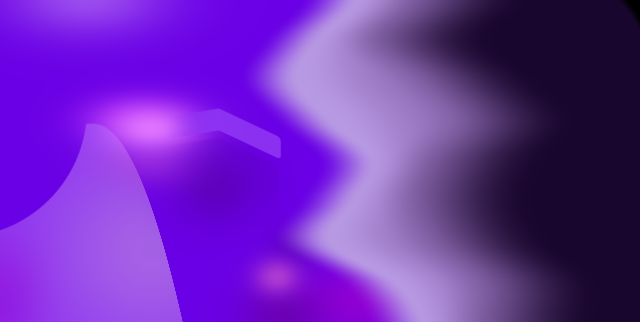
This background is drawn by a Shadertoy shader. Its source:

```glsl
const vec3 VIOLET = vec3(0.415, 0.0, 0.90);
const vec3 ORCHID = vec3(0.63, 0.33, 0.94);
const vec3 PANEL = vec3(0.56, 0.21, 0.95);
const vec3 HAZE = vec3(0.645, 0.38, 0.90);
const vec3 FUCHSIA = vec3(0.70, 0.15, 0.97);
const vec3 PINK = vec3(0.89, 0.47, 1.0);
const vec3 ROSE = vec3(0.72, 0.27, 0.82);
const vec3 MAGENTA = vec3(0.57, 0.0, 0.83);
const vec3 INDIGO = vec3(0.36, 0.0, 0.72);
const vec3 PLUM = vec3(0.40, 0.0, 0.64);
const vec3 LAVENDER = vec3(0.72, 0.60, 0.89);
const vec3 MAUVE = vec3(0.59, 0.45, 0.74);
const vec3 NIGHT = vec3(0.10, 0.025, 0.18);

// Curtain rows from bottom to top: x of the violet edge, x of the dark edge
const int ROWS = 9;
const vec2 CURTAIN[ROWS] = vec2[ROWS](
    vec2(1.23, 1.60), vec2(1.14, 1.60), vec2(0.94, 1.46),
    vec2(1.015, 1.40), vec2(1.075, 1.44), vec2(0.94, 1.53),
    vec2(0.835, 1.42), vec2(0.905, 1.28), vec2(1.025, 1.385));
const float VIOLET_BLUR = 0.095;
const float DARK_BLUR = 0.25;

const vec2 HOLLOW_CENTER = vec2(-0.13, 0.663);
const float HOLLOW_RADIUS = 0.40;
const vec2 BAND_PEAK = vec2(0.68, 0.663);
const float BAND_RIGHT = 0.872;
const float BAND_THICKNESS = 0.068;
const vec2 CORNER_CENTER = vec2(1.62, 0.72);
const float CORNER_RADIUS = 0.42;

float glow(vec2 p, vec2 center, vec2 radius) {
    vec2 d = (p - center) / radius;
    return exp(-dot(d, d));
}

float roundBox(vec2 p, vec2 halfSize, float radius) {
    vec2 d = abs(p) - halfSize + radius;
    return length(max(d, 0.0)) + min(max(d.x, d.y), 0.0) - radius;
}

vec2 row(int i) {
    return CURTAIN[clamp(i, 0, ROWS - 1)];
}

// Catmull-Rom curve through the curtain rows
vec2 curtainEdges(float y) {
    float s = clamp(y, 0.0, 1.0) * float(ROWS - 1);
    int i = int(floor(s));
    float t = fract(s);
    vec2 a = row(i - 1), b = row(i), c = row(i + 1), d = row(i + 2);
    return b + 0.5 * t * (c - a + t * (2.0 * a - 5.0 * b + 4.0 * c - d
        + t * (3.0 * (b - c) + d - a)));
}

// Translucent body with a hollow left side and a blurred right side
vec3 paintBody(vec3 col, vec2 p, float aa) {
    float hollow = length(p - HOLLOW_CENTER) - HOLLOW_RADIUS;
    float top = 0.616 - 8.0 * pow(max(p.x - 0.29, 0.0), 2.0);
    float right = 0.58 + 0.55 * (0.508 - p.y);
    float mask = smoothstep(-aa, aa, hollow)
        * smoothstep(-aa, aa, top - p.y)
        * (1.0 - smoothstep(right - 0.13, right + 0.13, p.x));
    vec3 body = mix(PANEL, HAZE, glow(p, vec2(0.47, 0.22), vec2(0.32, 0.30)));
    body = mix(body, MAGENTA, 0.5 * glow(p, vec2(0.0, 0.06), vec2(0.13, 0.20)));
    return mix(col, body, mask);
}

// Bent band, with a faint panel below it
vec3 paintBand(vec3 col, vec2 p, float aa) {
    float dx = p.x - BAND_PEAK.x;
    float drop = BAND_PEAK.y - (dx > 0.0 ? 0.47 : -0.16) * dx - p.y;
    vec2 halfSize = vec2(0.20, 0.5 * BAND_THICKNESS);
    vec2 q = vec2(p.x - BAND_RIGHT + halfSize.x, drop - halfSize.y);
    float band = 1.0 - smoothstep(-aa, aa, roundBox(q, halfSize, 0.012));
    float fade = smoothstep(0.50, 0.68, p.x);
    float panel = smoothstep(0.088, 0.094, drop) * smoothstep(0.35, 0.10, drop)
        * (1.0 - smoothstep(BAND_RIGHT - 0.01, BAND_RIGHT, p.x));
    col = mix(col, INDIGO, 0.2 * panel * fade);
    return mix(col, PANEL, 0.9 * band * fade);
}

void mainImage(out vec4 fragColor, in vec2 fragCoord) {
    vec2 p = fragCoord / iResolution.y;
    float aa = 1.0 / iResolution.y;

    // Violet field and body
    vec3 col = mix(VIOLET, ORCHID, 0.9 * glow(p, vec2(0.27, 1.01), vec2(0.25, 0.12)));
    col = mix(col, FUCHSIA, 0.75 * glow(p, vec2(0.42, 0.635), vec2(0.16, 0.07)));
    col = paintBody(col, p, aa);

    // Shadows and warm glows
    col = mix(col, INDIGO, 0.85 * glow(p, vec2(0.67, 0.42), vec2(0.13, 0.12)));
    col = mix(col, ROSE, 0.4 * glow(p, vec2(0.47, 0.49), vec2(0.14, 0.07)));
    col = mix(col, PINK, 0.95 * glow(p, vec2(0.47, 0.60), vec2(0.15, 0.075)));
    col = mix(col, MAGENTA, 0.95 * glow(p, vec2(1.10, 0.06), vec2(0.20, 0.11)));
    col = mix(col, PLUM, 0.7 * glow(p, vec2(0.88, 0.02), vec2(0.13, 0.10)));
    col = mix(col, INDIGO, 0.6 * glow(p, vec2(0.91, 0.23), vec2(0.08, 0.07)));
    col = mix(col, ROSE, 0.85 * glow(p, vec2(0.86, 0.14), vec2(0.07, 0.055)));
    col = paintBand(col, p, aa);

    // Pale curtain fading into night
    vec2 edge = curtainEdges(p.y);
    float across = (p.x - edge.x) / (edge.y - edge.x);
    vec3 pale = mix(LAVENDER, MAUVE, smoothstep(0.15, 0.75, across));
    pale = mix(pale, NIGHT, smoothstep(edge.y - DARK_BLUR, edge.y + DARK_BLUR, p.x));
    col = mix(col, pale, smoothstep(edge.x - VIOLET_BLUR, edge.x + VIOLET_BLUR, p.x));

    // Black outside the rounded upper right corner
    float outside = length(max(p - CORNER_CENTER, 0.0)) - CORNER_RADIUS;
    col *= 1.0 - smoothstep(-0.015, 0.015, outside);

    fragColor = vec4(col, 1.0);
}
```
